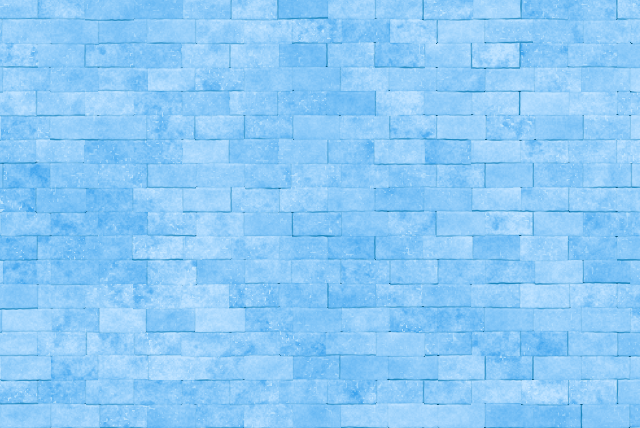
A Shadertoy shader for this texture:

```glsl
// A wall of thin pale-blue stone bricks laid dry in staggered rows.
// Each brick gets a hashed tone, gritty grain and its own stains; thin joints
// between them fade in and out, with dark pits at corners and pale flecks on top.

const vec2  BRICKS = vec2(13.24, 17.8);        // repeats across and down
const vec2  ROW_SHIFT = vec2(0.045, 0.765);    // joint offset of even, odd rows
const float JOINT_JITTER = 0.05;               // sideways scatter, in bricks
const float ROW_WOBBLE = 0.05;                 // unevenness of beds, in rows
const float BRICK_STEP = 0.06;                 // drop of single bricks, in rows
const float RAGGED = 0.03;                     // roughness of joint edges, in rows
const float JOINT_WIDTH = 0.0012;              // half width, canvas heights
const float PIT_RADIUS = 0.0034;
const float TONE_MEAN = 0.625;
const float TONE_SPREAD = 0.36;
const float BROAD_STAIN = 0.26;
const float MOTTLE = 0.75;
const float GRAIN = 0.27;
const vec3  DEEP_BLUE = vec3(0.29, 0.665, 0.935);
const vec3  PALE_BLUE = vec3(0.72, 0.875, 1.00);
const vec3  JOINT_BLUE = vec3(0.11, 0.53, 0.75);
const vec3  PIT_BLUE = vec3(0.03, 0.33, 0.49);
const vec3  FLECK = vec3(0.82, 0.93, 1.00);

float hash(vec2 p) {
    vec3 q = fract(vec3(p.xyx) * 0.1031);
    q += dot(q, q.yzx + 33.33);
    return fract((q.x + q.y) * q.z);
}

float noise(vec2 p) {
    vec2 i = floor(p), f = fract(p);
    f = f * f * (3.0 - 2.0 * f);
    return mix(mix(hash(i), hash(i + vec2(1, 0)), f.x),
               mix(hash(i + vec2(0, 1)), hash(i + vec2(1, 1)), f.x), f.y);
}

float fbm(vec2 p) {
    float sum = 0.0, amp = 0.5;
    for (int i = 0; i < 4; i++) {
        sum += amp * noise(p);
        p = mat2(1.6, 1.2, -1.2, 1.6) * p + 17.3;
        amp *= 0.55;
    }
    return sum / 1.01;
}

// Signed distance to the nearest upright joint of a row (x), and its index (y)
vec2 uprightJoint(float x, float row) {
    x -= mod(row, 2.0) < 0.5 ? ROW_SHIFT.x : ROW_SHIFT.y;
    float id = floor(x + 0.5);
    float jitter = (hash(vec2(id + 40.0, row + 7.0)) - 0.5) * JOINT_JITTER;
    return vec2(x - id - jitter, id);
}

vec2 brickId(vec2 joint, float row) {
    return vec2(joint.x > 0.0 ? joint.y : joint.y - 1.0, row) + 20.0;
}

float lineMask(float dist, float halfWidth, float pixel) {
    return 1.0 - smoothstep(halfWidth - 0.7 * pixel, halfWidth + 0.8 * pixel, abs(dist));
}

void mainImage(out vec4 fragColor, in vec2 fragCoord) {
    float pixel = 1.0 / iResolution.y;
    vec2 p = fragCoord * pixel;
    vec2 uv = fragCoord / iResolution.xy;
    vec2 cell = uv * BRICKS;
    vec2 cellSize = vec2(iResolution.x / iResolution.y, 1.0) / BRICKS;

    // Locate the bed line, the row, the upright joint and the brick
    float bed = floor(cell.y + 0.5);
    vec2 brickAbove = brickId(uprightJoint(cell.x, bed), bed);
    float bedDist = cell.y - bed - (noise(vec2(cell.x * 0.9, bed * 5.0)) - 0.5) * ROW_WOBBLE
                  - (hash(brickAbove + 401.0) - 0.5) * BRICK_STEP;
    float row = bedDist > 0.0 ? bed : bed - 1.0;
    float ragged = (noise(p * 130.0) - 0.5) * RAGGED;
    vec2 joint = uprightJoint(cell.x + ragged * 0.3, row);
    vec2 brick = brickId(joint, row);
    float dx = joint.x * cellSize.x;
    float dy = (bedDist + ragged) * cellSize.y;

    // Stone tone: brick shade, broad stains, mottling and grit
    float rough = hash(brick + 61.0);
    float tone = TONE_MEAN + (hash(brick) - 0.5) * TONE_SPREAD;
    tone += (noise(p * 4.0 + 3.0) - 0.5) * BROAD_STAIN;
    tone += (fbm(p * vec2(24.0, 32.0) + brick * 3.7) - 0.5) * MOTTLE * mix(0.5, 1.1, rough);
    float grit = 0.55 * noise(p * 170.0) + 0.65 * noise(p * 330.0 + 40.0) - 0.6;
    tone += grit * GRAIN * mix(0.75, 1.6, rough);
    tone -= smoothstep(0.56, 0.8, fbm(p * 38.0 + brick * 1.9)) * rough * 0.45;

    // Worn, paler upper edge below each bed and a soft shade above it
    float rim = smoothstep(-0.009, -0.003, dy) * (1.0 - smoothstep(-0.003, 0.0, dy));
    float shade = smoothstep(0.0, 0.001, dy) * (1.0 - smoothstep(0.001, 0.008, dy));
    tone += rim * 0.2 * noise(p * 60.0) - shade * 0.14 * noise(p * 45.0 + 9.0);
    vec3 color = mix(DEEP_BLUE, PALE_BLUE, clamp(tone, -0.12, 1.05));

    // Small irregular pale flecks, gathered in patches on rough bricks
    float fleckPatch = smoothstep(0.35, 0.75, noise(p * 22.0 + brick)) * mix(0.4, 1.0, rough);
    float fleck = smoothstep(0.76, 0.95, noise(p * 200.0 + 71.0)) * fleckPatch;
    color = mix(color, FLECK, fleck * 0.75);

    // Joints: each has its own depth, broken along its run, crisper to the right
    float crisp = mix(0.55, 1.0, smoothstep(0.25, 0.6, uv.x));
    float bedHash = hash(brickAbove + 203.0);
    float bedBreak = smoothstep(0.1, 0.8, noise(p * vec2(38.0, 9.0)));
    float bedDepth = mix(0.12, 0.9, bedHash * bedHash) * mix(0.35, 1.25, bedBreak);
    float uprightHash = hash(vec2(joint.y + 55.0, row + 311.0));
    float uprightBreak = mix(0.6, 1.15, noise(p * vec2(9.0, 60.0) + 31.0));
    float uprightDepth = mix(0.1, 1.0, pow(uprightHash, 2.5)) * crisp * uprightBreak;
    float bedMask = lineMask(dy, JOINT_WIDTH * mix(0.6, 1.3, bedHash), pixel);
    float uprightMask = lineMask(dx, JOINT_WIDTH * mix(0.6, 1.2, uprightHash), pixel);
    float gap = max(bedMask * bedDepth * mix(0.7, 1.0, crisp), uprightMask * uprightDepth);
    color = mix(color, JOINT_BLUE, clamp(gap, 0.0, 1.0));

    // Dark pits where joints meet
    float pitHash = hash(vec2(joint.y + 91.0, bed + row * 3.0 + 150.0));
    float pit = 1.0 - smoothstep(0.3, 1.0, length(vec2(dx * 0.8, dy * 1.3)) / PIT_RADIUS);
    color = mix(color, PIT_BLUE, pit * smoothstep(0.45, 0.95, pitHash) * crisp);

    fragColor = vec4(color, 1.0);
}
```
